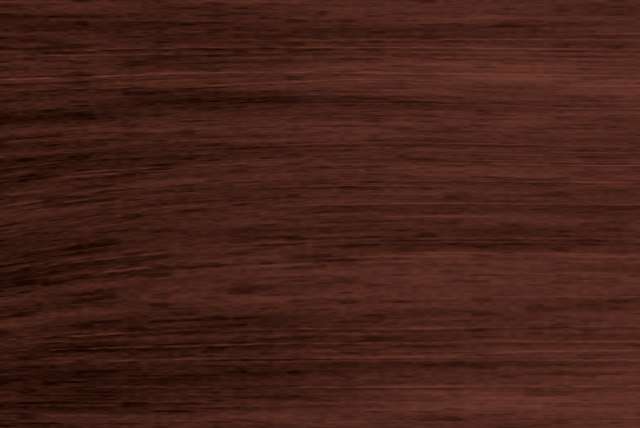
This texture is drawn by a Shadertoy shader. Its source:

```glsl
#define DARK vec3(0.17, 0.07, 0.04)
#define LIGHT vec3(0.35, 0.18, 0.14)
#define SHADE_LEFT 0.17
#define SHADE_RIGHT 0.78
#define RISE 0.085
#define LINE_WIDTH 0.0034
#define LINE_GAIN 0.60
#define PORE_GAIN 0.34

float hash(vec2 p) {
    vec3 q = fract(p.xyx * vec3(0.1031, 0.1030, 0.0973));
    q += dot(q, q.yzx + 33.33);
    return fract((q.x + q.y) * q.z);
}

// Value noise from -1 to 1
float noise(vec2 p) {
    vec2 cell = floor(p), f = fract(p);
    f = f * f * (3.0 - 2.0 * f);
    float low = mix(hash(cell), hash(cell + vec2(1, 0)), f.x);
    float high = mix(hash(cell + vec2(0, 1)), hash(cell + vec2(1, 1)), f.x);
    return 2.0 * mix(low, high, f.y) - 1.0;
}

// Height across the grain, following its bend
float grainHeight(vec2 p) {
    float middle = (p.y - 0.48) / 0.24;
    float rise = RISE * exp(-middle * middle) * (1.0 - exp(-2.0 * p.x));
    return p.y - rise + 0.009 * noise(vec2(p.x * 1.3, p.y * 5.0) + 7.0);
}

// Thin pale lines, one candidate per row, with a dark lower edge
float paleLines(float x, float height, float rows, float across) {
    float row = floor(height * rows) + 50.0;
    float seed = row + rows * 3.0;
    float centre = 0.35 + 0.3 * hash(vec2(seed, 3.0));
    centre += 0.13 * noise(vec2(x * 2.2, seed)) + 0.0007 * rows * noise(vec2(x * 32.0, seed));
    float d = (fract(height * rows) - centre) / rows;
    float line = 1.0 - smoothstep(0.0, LINE_WIDTH, abs(d));
    float shadow = 1.0 - smoothstep(0.0, LINE_WIDTH * 1.4, abs(d + LINE_WIDTH * 1.5));
    float present = smoothstep(0.25, 0.85, hash(vec2(seed, 11.0)));
    float run = smoothstep(-0.6, 0.5, noise(vec2(x * 2.5 + 9.0, seed + 0.5)));
    float broken = smoothstep(-0.5, 0.4, noise(vec2(x * 38.0, seed + 0.5)));
    run *= mix(broken, 0.8, smoothstep(0.1, 0.8, across));
    return present * run * (line - 0.4 * shadow);
}

void mainImage(out vec4 fragColor, in vec2 fragCoord) {
    vec2 p = fragCoord / iResolution.y;
    float across = fragCoord.x / iResolution.x;
    float height = grainHeight(p);

    // Broad shading from the dark left side to the lighter right
    float tone = mix(SHADE_LEFT, SHADE_RIGHT, smoothstep(-0.08, 0.85, across));
    tone += 0.2 * smoothstep(0.72, 1.0, p.y) * (1.0 - across);
    tone += 0.1 * noise(p * vec2(1.6, 4.0) + 21.0);

    // Bands, streaks, fibres and specks, from wide to fine
    float contrast = mix(1.2, 0.8, across);
    float grain = 0.20 * noise(vec2(p.x * 0.9 + 4.0, height * 15.0 + 30.0));
    grain += 0.27 * noise(vec2(p.x * 1.8, height * 46.0 + 60.0));
    grain += 0.24 * noise(vec2(p.x * 5.0, height * 125.0 + 90.0));
    grain += 0.17 * noise(vec2(p.x * 65.0, height * 250.0 + 120.0));

    // Short dark pores
    float pores = noise(vec2(p.x * 16.0, height * 170.0 + 200.0));
    grain -= PORE_GAIN * (smoothstep(0.2, 0.8, pores) - 0.15);
    tone += contrast * grain;

    // Pale lines at three spacings, finer ones fainter
    float rows = 17.0, gain = LINE_GAIN;
    for (int i = 0; i < 3; i++) {
        tone += gain * paleLines(p.x, height, rows, across);
        rows *= 1.9;
        gain *= 0.8;
    }

    fragColor = vec4(mix(DARK, LIGHT, clamp(tone, -0.4, 1.35)), 1.0);
}
```
